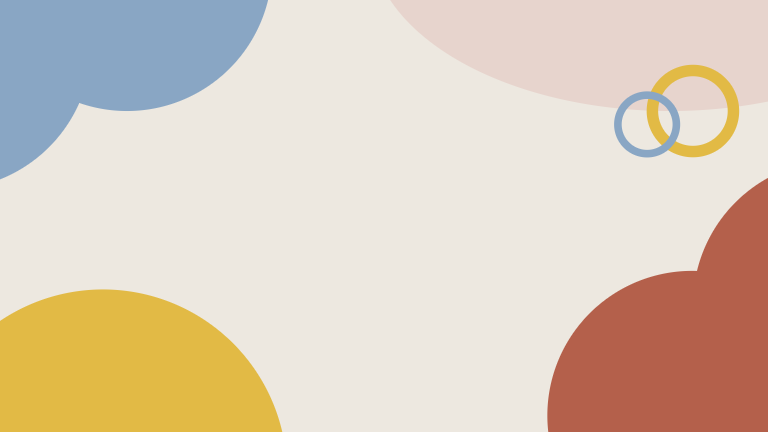
Reproduce this background procedurally as a Shadertoy shader.

```glsl
const vec3 CREAM = vec3(0.929, 0.910, 0.878);
const vec3 BLUSH = vec3(0.906, 0.831, 0.804);
const vec3 BLUE = vec3(0.537, 0.651, 0.769);
const vec3 GOLD = vec3(0.886, 0.729, 0.271);
const vec3 BRICK = vec3(0.706, 0.376, 0.294);

float circle(vec2 p, vec2 center, float radius) {
    return length(p - center) - radius;
}

float ring(vec2 p, vec2 center, float radius, float halfWidth) {
    return abs(circle(p, center, radius)) - halfWidth;
}

// First-order distance to an axis-aligned ellipse
float ellipse(vec2 p, vec2 center, vec2 radii) {
    vec2 q = (p - center) / radii;
    float len = length(q);
    return (len - 1.0) * len / max(length(q / radii), 1e-4);
}

// Lays a flat colour over the base with a one-pixel soft edge
vec3 paint(vec3 base, vec3 color, float dist, float pixel) {
    return mix(base, color, clamp(0.5 - dist / pixel, 0.0, 1.0));
}

void mainImage(out vec4 fragColor, in vec2 fragCoord) {
    // Canvas height is one unit
    vec2 p = fragCoord / iResolution.y;
    float pixel = 1.0 / iResolution.y;
    vec3 color = CREAM;

    // Large corner shapes
    float blueCloud = min(circle(p, vec2(0.294, 1.079), 0.336),
                          circle(p, vec2(-0.124, 0.897), 0.336));
    float brickCloud = min(circle(p, vec2(1.602, 0.038), 0.335),
                           circle(p, vec2(1.940, 0.294), 0.336));
    color = paint(color, BLUSH, ellipse(p, vec2(1.551, 1.1435), vec2(0.694, 0.4005)), pixel);
    color = paint(color, BLUE, blueCloud, pixel);
    color = paint(color, GOLD, circle(p, vec2(0.2384, -0.096), 0.426), pixel);
    color = paint(color, BRICK, brickCloud, pixel);

    // Overlapping rings
    color = paint(color, GOLD, ring(p, vec2(1.604, 0.743), 0.0938, 0.0133), pixel);
    color = paint(color, BLUE, ring(p, vec2(1.498, 0.712), 0.0677, 0.0088), pixel);

    fragColor = vec4(color, 1.0);
}
```
